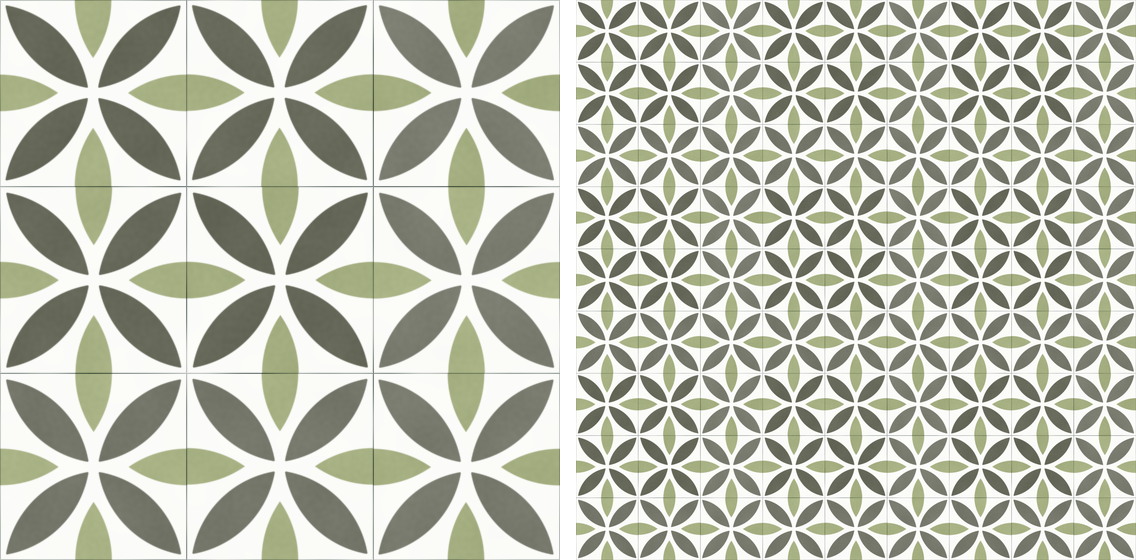
Left, the tile; right, the same tile 3 across and 3 down.
This pattern is drawn by a Shadertoy shader. Its source:

```glsl
vec2 hash22(vec2 p) {
    vec3 q = fract(p.xyx * vec3(0.1031, 0.1030, 0.0973));
    q += dot(q, q.yzx + 33.33);
    return fract((q.xx + q.yz) * q.zy);
}

// Gradient noise that wraps after a whole number of cells
float cornerSlope(vec2 cell, vec2 corner, vec2 f, vec2 period) {
    float angle = 6.2832 * hash22(mod(cell + corner, period) + 7.0).x;
    return dot(vec2(cos(angle), sin(angle)), f - corner);
}

float gradientNoise(vec2 p, vec2 period) {
    vec2 cell = floor(p), f = fract(p);
    vec2 w = f * f * f * (f * (f * 6.0 - 15.0) + 10.0);
    float low = mix(cornerSlope(cell, vec2(0, 0), f, period),
                    cornerSlope(cell, vec2(1, 0), f, period), w.x);
    float high = mix(cornerSlope(cell, vec2(0, 1), f, period),
                     cornerSlope(cell, vec2(1, 1), f, period), w.x);
    return mix(low, high, w.y);
}

// Pointed lens along x, with half length and half width
float lensDistance(vec2 p, float halfLength, float halfWidth) {
    p = abs(p);
    float d = (halfLength * halfLength - halfWidth * halfWidth) / (2.0 * halfWidth);
    return p.x * d > halfLength * (p.y + d)
        ? length(p - vec2(halfLength, 0.0))
        : length(p + vec2(0.0, d)) - d - halfWidth;
}

float coverage(float dist, float pixel) {
    return 1.0 - smoothstep(-pixel, pixel, dist);
}

// Worn strength of the joint running along the nearest tile edge
float jointStrength(float across, float along, float row) {
    float n = gradientNoise(vec2(along * 3.0, round(across) + row), vec2(9.0, 3.0));
    return clamp(0.68 + 0.7 * n, 0.3, 1.0);
}

void mainImage(out vec4 fragColor, in vec2 fragCoord) {
    vec2 uv = 3.0 * fragCoord / iResolution.xy;
    float pixel = 3.0 / iResolution.y;
    vec2 tile = mod(floor(uv), 3.0);
    vec2 local = fract(uv) - 0.5;
    vec2 tone = hash22(tile + 3.0) - 0.5;

    // Each tile is printed slightly off centre
    vec2 p = abs(local + 0.008 * (hash22(tile + 19.0) - 0.5));

    // Four diagonal petals, four half leaves on the edges
    vec2 diagonal = vec2(p.x + p.y, p.y - p.x) * 0.7071 - vec2(0.351, 0.0);
    float petal = lensDistance(diagonal, 0.303, 0.095) - 0.006;
    vec2 axial = p.x > p.y ? p : p.yx;
    float leaf = lensDistance(axial - vec2(0.5, 0.0), 0.307, 0.095) - 0.003;

    // Cloudy pigment and fine grain
    float cloud = gradientNoise(uv * 4.0, vec2(12.0));
    float grain = gradientNoise(uv * 32.0, vec2(96.0));
    float wear = 0.03 * cloud + 0.016 * grain;

    float fade = max(step(2.0, tile.x), 0.7 * (1.0 - step(1.0, tile.y)));
    vec3 petalColor = mix(vec3(0.40, 0.41, 0.35), vec3(0.475, 0.485, 0.435), fade);
    petalColor += 0.02 * tone.x + wear;
    vec3 leafColor = vec3(0.65, 0.69, 0.51) + 0.035 * tone.y + wear;

    vec3 color = vec3(0.985, 0.985, 0.975) + 0.006 * cloud;
    color = mix(color, leafColor, coverage(leaf, pixel));
    color = mix(color, petalColor, coverage(petal, pixel));

    // Hairline joints between tiles
    vec2 joint = clamp((0.003 - 0.5 + abs(local)) / pixel + 0.5, 0.0, 1.0);
    joint *= vec2(jointStrength(uv.x, uv.y, 0.4), jointStrength(uv.y, uv.x, 0.6));
    color *= mix(vec3(1.0), vec3(0.40, 0.45, 0.44), max(joint.x, joint.y));

    fragColor = vec4(color, 1.0);
}
```
